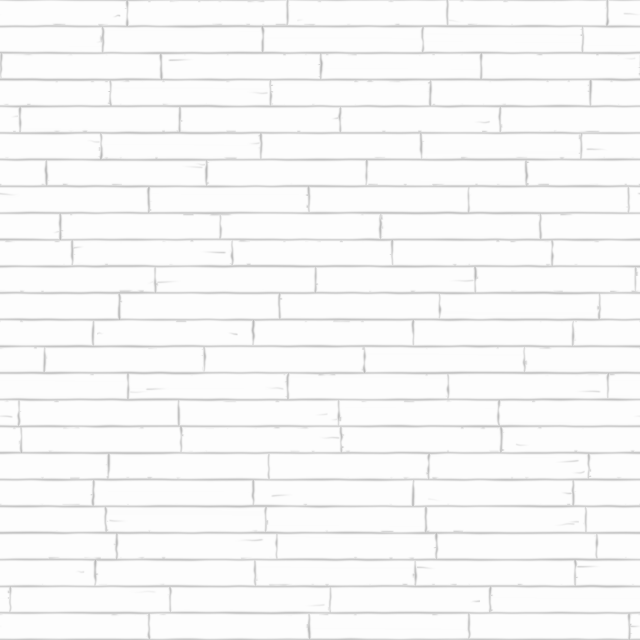
Reproduce this texture procedurally as a Shadertoy shader.

```glsl
// White plank wall: thin rows of long boards, each row shifted by a random amount.
// Soft grey seams follow Gaussian profiles whose strength, width and path vary
// with hashed noise; chips along the seams and hairline cracks add the wear.

#define PLANKS 4.0          // boards across
#define ROWS 24.0           // rows up the canvas
#define ASPECT 6.0          // board length over board height
#define SEAM_WIDTH 0.033    // Gaussian radius, in row heights
#define SEAM_SHIFT 0.015    // seam offset above the row border
#define SEAM_DARK 0.20      // mean darkness of the seams
#define WOBBLE 0.020        // seam wander, in row heights
#define CRACK_CHANCE 0.22
#define GRAIN 0.004
#define FACE_COLOR vec3(0.994)

float hash(vec2 p) {
    vec3 q = fract(vec3(p.xyx) * 0.1031);
    q += dot(q, q.yzx + 33.33);
    return fract((q.x + q.y) * q.z);
}

// Smooth one-dimensional noise, repeating after the given period
float noise(float x, float period, float seed) {
    float cell = floor(x), t = fract(x);
    t = t * t * (3.0 - 2.0 * t);
    return mix(hash(vec2(mod(cell, period), seed)),
               hash(vec2(mod(cell + 1.0, period), seed)), t);
}

float bell(float d, float radius) {
    return exp(-0.5 * d * d / (radius * radius));
}

// Long seam between two rows, with small chips on its edges
float rowSeam(vec2 uv, float minRadius) {
    float y = uv.y * ROWS - SEAM_SHIFT;
    float border = floor(y + 0.5);
    float seed = mod(border, ROWS) + 11.0;
    float wander = noise(uv.x * 40.0, 40.0, seed) - 0.5;
    float tone = noise(uv.x * 24.0, 24.0, seed + 40.0);
    float chip = smoothstep(0.78, 1.0, noise(uv.x * 90.0, 90.0, seed + 80.0));
    float side = hash(vec2(seed, 5.0)) < 0.5 ? -1.0 : 1.0;
    float d = y - border - WOBBLE * wander;
    float radius = max(minRadius, SEAM_WIDTH * (0.9 + 0.2 * tone));
    float line = SEAM_DARK * (0.85 + 0.3 * tone) * bell(d, radius);
    float nick = 0.17 * chip * bell(d - side * 0.045, radius);
    return max(line, nick);
}

// Short upright seam between two boards, swelling irregularly along its height
float buttSeam(float d, float y, float seed, float minRadius) {
    float wander = noise(y * 5.0, 64.0, seed) - 0.5;
    float tone = noise(y * 4.0 + 0.5, 64.0, seed + 120.0);
    float chip = smoothstep(0.75, 1.0, noise(y * 9.0, 64.0, seed + 240.0));
    float radius = max(minRadius, SEAM_WIDTH * (0.75 + 0.4 * tone));
    float line = SEAM_DARK * (0.6 + 0.75 * tone) * bell(d - 1.8 * WOBBLE * wander, radius);
    float side = hash(vec2(seed, 9.0)) < 0.5 ? -1.0 : 1.0;
    return max(line, 0.18 * chip * bell(d - side * 0.045, radius * 1.1));
}

// Faint, tapering cracks that run along the grain near a board end
float cracks(float d, float y, float seed, float minRadius) {
    float dark = 0.0;
    for (float i = 0.0; i < 2.0; i++) {
        float id = seed + 360.0 + 120.0 * i;
        float present = step(hash(vec2(id, 1.0)), CRACK_CHANCE);
        float side = hash(vec2(id, 2.0)) < 0.65 ? -1.0 : 1.0;
        float len = mix(0.3, 1.1, hash(vec2(id, 3.0)));
        float start = 0.8 * pow(hash(vec2(id, 4.0)), 3.0);
        float t = (d * side - start) / len;
        float height = mix(0.2, 0.8, hash(vec2(id, 5.0)));
        float slope = 0.14 * (hash(vec2(id, 6.0)) - 0.5);
        float bend = 0.04 * (noise(t * 3.0 + 8.0, 64.0, id) - 0.5);
        float taper = smoothstep(0.0, 0.12, t) * (1.0 - smoothstep(0.1, 1.0, t));
        float strength = mix(0.04, 0.16, hash(vec2(id, 7.0)));
        dark = max(dark, present * strength * taper
                   * bell(y - height - slope * t - bend, max(minRadius, 0.026)));
    }
    return dark;
}

void mainImage(out vec4 fragColor, in vec2 fragCoord) {
    vec2 uv = fragCoord / iResolution.xy;
    float minRadius = 0.4 * ROWS / iResolution.y;

    // Locate the row, the nearest board end and the board itself
    float rowY = uv.y * ROWS - SEAM_SHIFT;
    float row = mod(floor(rowY), ROWS);
    float y = fract(rowY);
    float x = uv.x * PLANKS + hash(vec2(row, 71.0));
    float joint = floor(x + 0.5);
    float d = (x - joint) * ASPECT;
    float jointSeed = row * PLANKS + mod(joint, PLANKS) + 150.0;
    float boardSeed = row * PLANKS + mod(floor(x), PLANKS) + 800.0;

    // Combine the seams and wear, then shade the board
    float dark = rowSeam(uv, minRadius);
    dark = max(dark, buttSeam(d, y, jointSeed, minRadius));
    dark = max(dark, cracks(d, y, jointSeed, minRadius));
    float streak = noise(y * 7.0 + 0.3 * fract(x), 64.0, boardSeed);
    vec3 color = FACE_COLOR - GRAIN * streak - dark;
    fragColor = vec4(clamp(color, 0.0, 1.0), 1.0);
}
```
